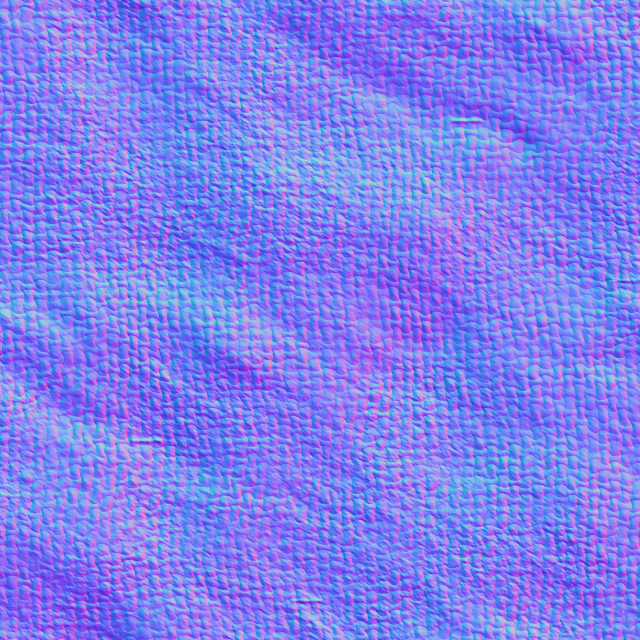
A Shadertoy shader for this texture map:

```glsl
// Tangent-space normal map of coarse plain-woven cloth with soft diagonal folds.

const float PI = 3.14159265;
const vec2  THREADS = vec2(56.0, 64.0);   // warp and weft threads per canvas
const float WEAVE_HEIGHT = 0.0025;
const float THREAD_FLATNESS = 0.75;       // below 1 gives flat tops and steep sides
const float INTERLACE = 0.5;              // how far threads pass over and under
const float WARP_LIFT = 1.15;             // upright threads stand tall
const float WEFT_LIFT = 0.85;             // level threads lie flatter
const float STRAND_HEIGHT = 0.0010;
const float FIBRE_HEIGHT = 0.0008;
const float FUZZ_HEIGHT = 0.0005;
const float WRINKLE_HEIGHT = 0.0058;
const float SWELL_HEIGHT = 0.011;
const float GRAIN_ANGLE = -0.55;          // direction of fibres and wrinkles
const float BLUE_GAIN = 0.945;
const float SAMPLE_STEP = 0.0008;         // finite difference radius

// Fold axes: centre x, centre y, half length, angle
const int FOLD_COUNT = 8;
const vec4 FOLD_AXIS[FOLD_COUNT] = vec4[](
    vec4(0.63, 0.85, 0.20, -0.45), vec4(0.77, 0.97, 0.12, -0.15),
    vec4(0.29, 0.50, 0.11, -0.56), vec4(0.03, 0.49, 0.06, -0.40),
    vec4(0.70, 0.37, 0.08, -1.20), vec4(0.55, 0.66, 0.10, -0.20),
    vec4(0.729, 0.811, 0.021, 0.0), vec4(0.979, 0.561, 0.021, 0.0));
// Fold profiles: width, height (negative is a valley)
const vec2 FOLD_SHAPE[FOLD_COUNT] = vec2[](
    vec2(0.028, -0.010), vec2(0.050, 0.011),
    vec2(0.022, 0.005), vec2(0.025, 0.007),
    vec2(0.070, -0.019), vec2(0.090, 0.018),
    vec2(0.0032, 0.0032), vec2(0.0032, 0.0032));

float hash(vec2 p) {
    vec3 q = fract(vec3(p.xyx) * 0.1031);
    q += dot(q, q.yzx + 33.33);
    return fract((q.x + q.y) * q.z);
}

// Value noise in -1..1
float noise(vec2 p) {
    vec2 cell = floor(p), f = fract(p);
    f = f * f * (3.0 - 2.0 * f);
    float low = mix(hash(cell), hash(cell + vec2(1, 0)), f.x);
    float high = mix(hash(cell + vec2(0, 1)), hash(cell + vec2(1, 1)), f.x);
    return 2.0 * mix(low, high, f.y) - 1.0;
}

vec2 rotate(vec2 p, float angle) {
    float c = cos(angle), s = sin(angle);
    return vec2(c * p.x + s * p.y, c * p.y - s * p.x);
}

float smoothMax(float a, float b, float k) {
    float h = max(k - abs(a - b), 0.0) / k;
    return max(a, b) + 0.25 * k * h * h;
}

// Shortest offset on a lattice that repeats along both half diagonals
vec2 wrapOffset(vec2 d) {
    vec2 q = vec2(d.x + d.y, d.x - d.y);
    q -= floor(q + 0.5);
    return 0.5 * vec2(q.x + q.y, q.x - q.y);
}

float foldHeight(vec2 uv) {
    vec2 bent = uv + 0.016 * vec2(noise(uv * 9.0 + 40.0), noise(uv * 9.0 + 70.0));
    float height = SWELL_HEIGHT * noise(uv * vec2(8.0, 5.0) + 13.0);
    for (int i = 0; i < FOLD_COUNT; i++) {
        vec4 axis = FOLD_AXIS[i];
        vec2 point = axis.w == 0.0 ? uv : bent;   // short slubs stay straight
        vec2 d = rotate(wrapOffset(point - axis.xy), axis.w);
        d.x -= clamp(d.x, -axis.z, axis.z);
        height += FOLD_SHAPE[i].y * exp(-dot(d, d) / (FOLD_SHAPE[i].x * FOLD_SHAPE[i].x));
    }
    // Wrinkles from long and soft to short and crumpled
    vec2 grain = rotate(bent, GRAIN_ANGLE) + 5.0;
    height += WRINKLE_HEIGHT * 0.5 * noise(grain * vec2(6.0, 17.0));
    height += WRINKLE_HEIGHT * 0.3 * noise(grain * vec2(17.0, 40.0));
    return height + WRINKLE_HEIGHT * 0.2 * noise(grain * vec2(38.0, 55.0));
}

float weaveHeight(vec2 uv) {
    // Threads wander slowly and jitter from crossing to crossing
    vec2 p = uv * THREADS;
    p += 0.6 * vec2(noise(uv * 7.0 + 11.0), noise(uv * 7.0 + 23.0));
    p += vec2(0.14, 0.22) * vec2(noise(uv * 60.0 + 3.0), noise(uv * 60.0 + 91.0));

    vec2 wave = sin(PI * p);
    vec2 profile = pow(abs(wave) + 0.001, vec2(THREAD_FLATNESS));
    float over = INTERLACE * wave.x * wave.y;
    float ribbing = smoothstep(-0.2, 0.8, noise(uv * 5.0 + 17.0));
    float warp = profile.x * (WARP_LIFT + 0.2 * ribbing) + over;
    float weft = profile.y * WEFT_LIFT - over;
    float strength = 1.0 + 0.4 * noise(uv * 24.0 + 60.0);
    return WEAVE_HEIGHT * strength * smoothMax(warp, weft, 0.08);
}

float fibreHeight(vec2 uv) {
    vec2 grain = rotate(uv, GRAIN_ANGLE) + 2.0;
    float patchy = 0.8 + 0.5 * noise(uv * 8.0 + 31.0);
    float strands = noise(uv * vec2(150.0, 75.0) + 7.0);
    float fibres = noise(grain * vec2(85.0, 200.0));
    float fuzz = noise(grain * vec2(190.0, 330.0) + 9.0);
    return STRAND_HEIGHT * strands + patchy * (FIBRE_HEIGHT * fibres + FUZZ_HEIGHT * fuzz);
}

float clothHeight(vec2 uv) {
    return foldHeight(uv) + weaveHeight(uv) + fibreHeight(uv);
}

void mainImage(out vec4 fragColor, in vec2 fragCoord) {
    vec2 uv = fragCoord / iResolution.xy;
    vec2 e = vec2(SAMPLE_STEP, 0.0);
    vec2 slope = vec2(clothHeight(uv + e.xy) - clothHeight(uv - e.xy),
                      clothHeight(uv + e.yx) - clothHeight(uv - e.yx)) / (2.0 * SAMPLE_STEP);
    vec3 normal = normalize(vec3(-slope, 1.0));
    fragColor = vec4(0.5 + 0.5 * normal * vec3(1.0, 1.0, BLUE_GAIN), 1.0);
}
```
